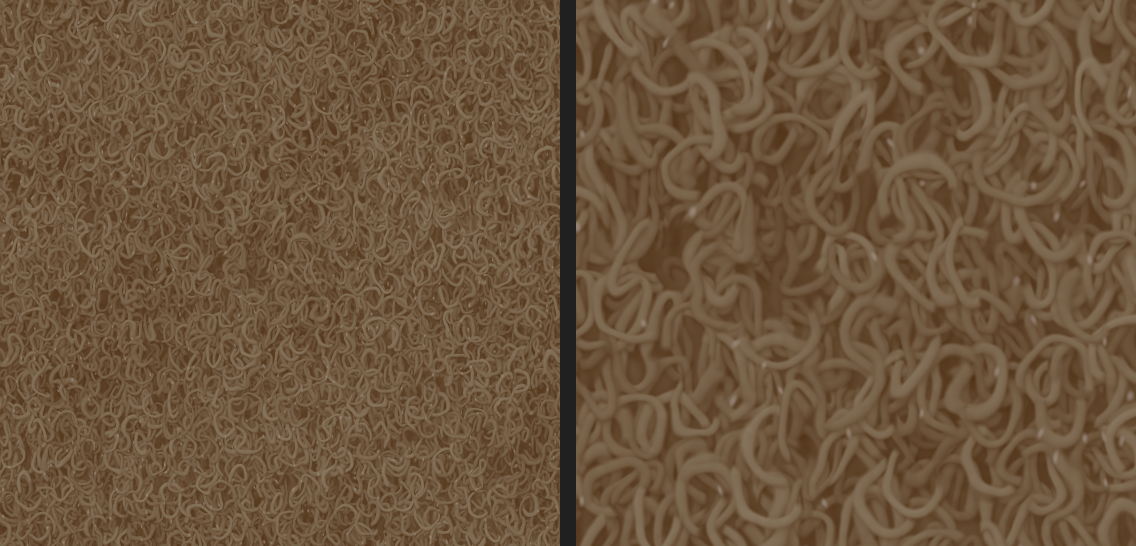
Left: the whole. Right: its middle third, enlarged.
Give the GLSL for this texture, as a Shadertoy shader.

```glsl
const vec3 DEEP_BROWN = vec3(0.305, 0.185, 0.075);
const vec3 PALE_TAN   = vec3(0.545, 0.475, 0.385);
const vec3 GLINT      = vec3(0.66, 0.60, 0.57);
const vec2 LIGHT_DIR  = vec2(-0.5, 0.866);
const int LAYERS = 5;
const float TAU = 6.28319;

vec4 hash4(vec2 p) {
    vec4 q = fract(p.xyxy * vec4(0.1031, 0.1030, 0.0973, 0.1099));
    q += dot(q, q.wzxy + 33.33);
    return fract((q.xxyz + q.yzzw) * q.zywx);
}

float noise(vec2 p) {
    vec2 i = floor(p), f = fract(p);
    f = f * f * (3.0 - 2.0 * f);
    float low  = mix(hash4(i).x, hash4(i + vec2(1, 0)).x, f.x);
    float high = mix(hash4(i + vec2(0, 1)).x, hash4(i + vec2(1, 1)).x, f.x);
    return mix(low, high, f.y);
}

mat2 rotation(float a) {
    float c = cos(a), s = sin(a);
    return mat2(c, s, -s, c);
}

// Approximate signed distance (x) and outward normal (yz) of an ellipse
vec3 ellipse(vec2 p, vec2 radii) {
    vec2 g = p / (radii * radii);
    float k = length(p / radii);
    float slope = max(length(g), 1e-4);
    return vec3(k * (k - 1.0) / slope, g / slope);
}

// Lays one curled fibre over the tone beneath it
float addFibre(float tone, vec2 p, vec2 radii, float tilt, float start,
               float halfWidth, float soft, float fibreTone) {
    mat2 turn = rotation(tilt);
    vec2 q = p * turn;
    vec3 e = ellipse(q, radii);
    vec2 around = q / radii;
    float along = dot(around, vec2(cos(start), sin(start))) / max(length(around), 1e-3);
    float arc = smoothstep(-0.4, -0.1, along);

    float side = clamp(e.x / halfWidth, -1.0, 1.0);
    float lit = dot(turn * e.yz, LIGHT_DIR) * side;
    float crest = 1.0 - side * side;
    float shade = fibreTone + 0.15 * lit + 0.13 * crest + 0.06 * along;

    float shadow = 1.0 - smoothstep(halfWidth * 0.6, halfWidth * 2.3, abs(e.x));
    float body = 1.0 - smoothstep(halfWidth - soft, halfWidth + soft, abs(e.x));
    tone *= 1.0 - 0.27 * shadow * arc * (0.75 - 0.5 * lit);
    return mix(tone, shade, body * arc);
}

// One sheet of scattered curls; depth runs from 0 (bottom) to 1 (top)
float addLayer(float tone, vec2 uv, float depth, float seed, float soft) {
    float cell = mix(0.030, 0.036, depth);
    vec2 g = uv / cell + seed * vec2(17.37, 29.61);
    vec2 home = floor(g);
    for (int y = -1; y <= 1; y++)
    for (int x = -1; x <= 1; x++) {
        vec2 id = home + vec2(x, y);
        vec4 a = hash4(id + seed * 57.0);
        vec4 b = hash4(id + seed * 91.0 + 300.0);
        float roundness = b.x * mix(0.45, 1.0, depth);
        vec2 radii = cell * vec2(mix(0.2, 0.66, roundness), mix(0.5, 0.72, b.y));
        float tilt = (a.z - 0.5) * 1.1;
        float halfWidth = mix(0.0026, 0.0036, b.z);
        float fibreTone = mix(0.30, 0.60, depth) + (b.w - 0.5) * 0.2;
        tone = addFibre(tone, (g - id - a.xy) * cell, radii, tilt, a.w * TAU,
                        halfWidth, soft, fibreTone);
    }
    return tone;
}

// Tiny glossy specks, slightly taller than wide
float glints(vec2 uv, float soft) {
    float cell = 0.014;
    vec2 g = uv / cell, id = floor(g);
    vec4 h = hash4(id + 700.0);
    vec2 p = rotation(h.w - 0.5) * (g - id - 0.3 - 0.4 * h.xy) * cell;
    float d = length(p * vec2(1.0, 0.55));
    return step(0.9, h.z) * (1.0 - smoothstep(0.0003, 0.0012 + soft, d));
}

void mainImage(out vec4 fragColor, in vec2 fragCoord) {
    vec2 uv = fragCoord / iResolution.y;
    float soft = max(0.0014, 0.7 / iResolution.y);

    // Gentle warp makes the curls uneven
    vec2 wobble = vec2(noise(uv * 55.0), noise(uv * 55.0 + 40.0)) - 0.5;
    vec2 p = uv + 0.008 * wobble;

    // Dark backing with upright streaks
    float tone = 0.14 + 0.26 * noise(p * vec2(170.0, 50.0));
    for (int i = 0; i < LAYERS; i++) {
        float depth = float(i) / float(LAYERS - 1);
        tone = addLayer(tone, p, depth, float(i) + 1.0, soft);
    }

    // Broad wear and fine grain
    tone += 0.10 * (noise(uv * 7.0) - 0.5) + 0.07 * (noise(uv * 230.0) - 0.5);
    vec3 color = mix(DEEP_BROWN, PALE_TAN, clamp(tone, 0.0, 1.1));
    color = mix(color, GLINT, 0.55 * glints(p, soft));
    fragColor = vec4(color, 1.0);
}
```
